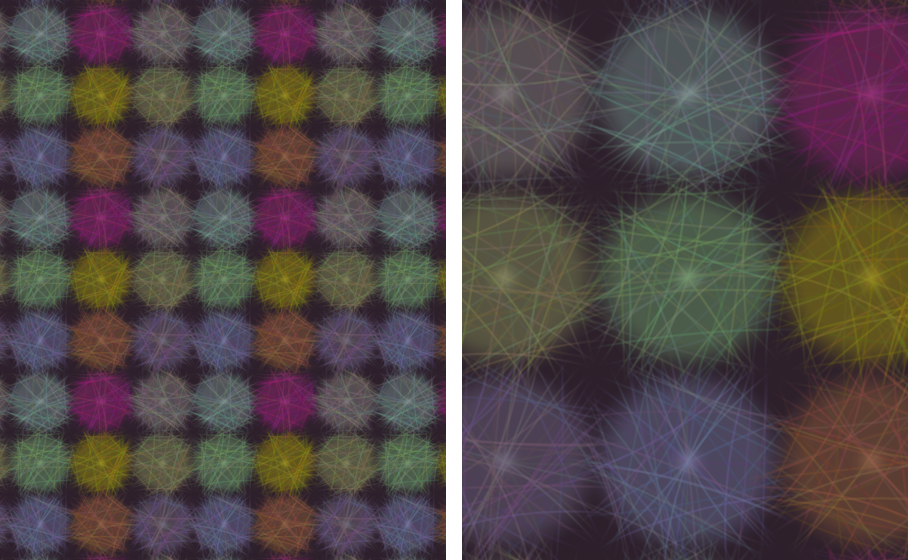
Left, the full canvas; right, a detail of the centre.
A WebGL 2 fragment shader for this pattern:

```glsl
#version 300 es
precision highp float;
// A grid of fuzzy discs in a 3 by 3 colour cycle on dark plum. Each disc is a
// soft glow crossed by many fine bowed threads, some meeting in a bright star.
// Every pixel blends the four discs whose centres surround it.

uniform vec2 u_resolution;
out vec4 fragColor;

vec4 hash4(vec3 p) {
    vec4 q = fract(p.xyzx * vec4(0.1031, 0.1030, 0.0973, 0.1099));
    q += dot(q, q.wzxy + 33.33);
    return fract((q.xxyz + q.yzzw) * q.zywx);
}

// Colour cycle: three columns, rows counted from the bottom
vec3 discColor(vec2 kind) {
    vec3 palette[9] = vec3[9](
        vec3(0.35, 0.34, 0.46), vec3(0.44, 0.29, 0.21), vec3(0.35, 0.31, 0.40),
        vec3(0.35, 0.46, 0.34), vec3(0.47, 0.42, 0.09), vec3(0.41, 0.42, 0.29),
        vec3(0.37, 0.43, 0.43), vec3(0.44, 0.14, 0.35), vec3(0.40, 0.38, 0.38));
    return palette[int(kind.x + 0.5) + 3 * int(kind.y + 0.5)];
}

// Lays one disc, centred on the origin, over the colour beneath it
vec3 drawDisc(vec3 under, vec2 p, vec2 kind, float pixel) {
    float r = length(p * vec2(0.97, 1.02));
    if (r > 0.74) return under;

    vec3 tint = discColor(kind);
    float glow = 1.0 - smoothstep(0.34, 0.56, r);
    float reach = 1.0 - smoothstep(0.36, 0.70, r);
    vec3 color = mix(under, tint, 0.70 * glow);

    // Threads: bowed chords at random angles, a few passing through the centre
    for (int i = 0; i < 56; i++) {
        vec4 h = hash4(vec3(kind * 17.0 + 5.0, float(i) * 3.7 + 1.0));
        float angle = 6.2832 * h.x;
        vec2 along = vec2(cos(angle), sin(angle));
        float t = dot(p, along);
        float offset = 0.47 * max(0.0, 1.18 * h.y - 0.18);
        float bow = (h.z - 0.5) * 0.5 * t * t;
        float d = abs(dot(p, vec2(-along.y, along.x)) - offset - bow);
        float line = 1.0 - smoothstep(0.0, 0.006 + pixel, d);
        vec3 shift = cos(6.2832 * (h.w + vec3(0.0, 0.33, 0.67)));
        vec3 thread = tint * (0.85 + 0.5 * h.z) + 0.07 * shift;
        color = mix(color, thread, 0.34 * line * reach);
    }

    // Bright heart of the star
    float heart = exp(-r * r * 260.0);
    return mix(color, tint * 1.3 + 0.03, 0.6 * heart);
}

void main() {
    float cellsUp = 9.14;
    float pixel = cellsUp / u_resolution.y;
    vec2 grid = gl_FragCoord.xy * pixel - vec2(0.655, 0.583);
    vec2 base = floor(grid);

    vec3 color = vec3(0.175, 0.125, 0.170);
    for (int y = 0; y < 2; y++) {
        for (int x = 0; x < 2; x++) {
            vec2 cell = base + vec2(x, y);
            color = drawDisc(color, grid - cell, mod(cell, 3.0), pixel);
        }
    }
    fragColor = vec4(color, 1.0);
}
```
